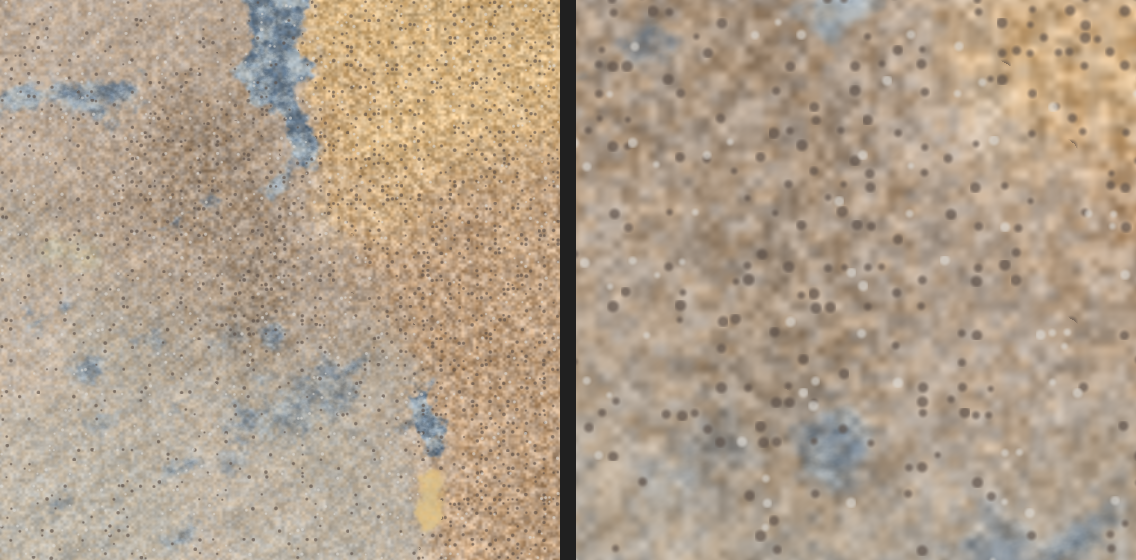
Left: the whole. Right: its middle third, enlarged.
Give the GLSL for this texture, as a Shadertoy shader.

```glsl
// Weathered plaster wall: pale beige render beside coarse ochre sand,
// with ragged flakes of old blue paint. Layers of value noise give the
// stains, capsule distances the flakes, and jittered cells the grit.

const vec3 BEIGE = vec3(0.75, 0.68, 0.61);
const vec3 PALE_GREY = vec3(0.73, 0.71, 0.66);
const vec3 BROWN = vec3(0.65, 0.57, 0.49);
const vec3 OCHRE = vec3(0.82, 0.69, 0.50);
const vec3 SAND = vec3(0.75, 0.63, 0.51);
const vec3 BLUE_DARK = vec3(0.36, 0.44, 0.52);
const vec3 BLUE_LIGHT = vec3(0.65, 0.71, 0.75);
const vec3 CREAM = vec3(0.79, 0.76, 0.64);
const vec3 YELLOW = vec3(0.86, 0.75, 0.53);
const vec3 GRIT_DARK = vec3(0.36, 0.31, 0.28);
const vec3 GRIT_LIGHT = vec3(0.87, 0.86, 0.84);

float hash(vec2 p) {
    return fract(sin(dot(p, vec2(127.1, 311.7))) * 43758.5453);
}

float noise(vec2 p) {
    vec2 i = floor(p), f = fract(p);
    f = f * f * (3.0 - 2.0 * f);
    return mix(mix(hash(i), hash(i + vec2(1, 0)), f.x),
               mix(hash(i + vec2(0, 1)), hash(i + vec2(1, 1)), f.x), f.y);
}

float fbm(vec2 p) {
    float sum = 0.0, amp = 0.5;
    for (int i = 0; i < 5; i++) {
        sum += amp * noise(p);
        p = mat2(1.6, 1.2, -1.2, 1.6) * p + 7.3;
        amp *= 0.5;
    }
    return sum;
}

float capsule(vec2 p, vec2 a, vec2 b, float radius) {
    vec2 ab = b - a;
    float t = clamp(dot(p - a, ab) / dot(ab, ab), 0.0, 1.0);
    return length(p - a - ab * t) - radius;
}

float cover(float d, float softness) {
    return 1.0 - smoothstep(-softness, softness, d);
}

// One small round grain in some of the cells of a grid
float grit(vec2 p, float cells, float density, float seed) {
    vec2 q = p * cells + seed, id = floor(q);
    vec2 centre = 0.35 + 0.3 * vec2(hash(id + 3.1), hash(id + 8.7));
    float radius = mix(0.2, 0.42, hash(id + 5.3));
    float present = step(hash(id + seed), density);
    return present * cover(length(fract(q) - centre) - radius, 0.2);
}

// Ragged small flakes scattered over the lower left of the wall
float scatteredFlakes(vec2 p, float ragged) {
    float mask = 0.0;
    for (int i = 0; i < 16; i++) {
        vec2 key = vec2(float(i), 4.0);
        vec2 centre = vec2(0.06, 0.03) + vec2(0.68, 0.42) * vec2(hash(key), hash(key + 17.0));
        vec2 reach = 0.025 * vec2(1.0, 0.6) * hash(key + 31.0);
        float radius = mix(0.004, 0.02, hash(key + 47.0));
        float d = capsule(p, centre - reach, centre + reach + 0.002, radius);
        mask = max(mask, cover(d + ragged, 0.014) * mix(0.35, 0.8, hash(key + 59.0)));
    }
    return mask;
}

float blueFlakes(vec2 p, float ragged) {
    float strip = capsule(p, vec2(0.495, 1.02), vec2(0.49, 0.88), 0.055);
    float tail = capsule(p, vec2(0.51, 0.83), vec2(0.545, 0.73), 0.018);
    float drip = capsule(p, vec2(0.53, 0.73), vec2(0.48, 0.65), 0.006);
    float band = capsule(p, vec2(-0.02, 0.825), vec2(0.24, 0.835), 0.018);
    float hang = capsule(p, vec2(0.14, 0.83), vec2(0.18, 0.79), 0.02);
    float streak = capsule(p, vec2(0.29, 0.59), vec2(0.38, 0.65), 0.006);
    float islet = capsule(p, vec2(0.75, 0.29), vec2(0.765, 0.2), 0.016);
    float worn = capsule(p, vec2(0.42, 0.24), vec2(0.58, 0.31), 0.035);
    float mask = cover(min(strip, min(tail, islet)) + ragged, 0.009);
    mask = max(mask, cover(min(band, hang) + ragged, 0.013) * 0.88);
    mask = max(mask, cover(min(drip, streak) + ragged, 0.012) * 0.75);
    mask = max(mask, cover(worn + ragged * 1.8, 0.025) * 0.55);
    return max(mask, scatteredFlakes(p, ragged));
}

void mainImage(out vec4 fragColor, in vec2 fragCoord) {
    vec2 p = fragCoord / iResolution.xy;
    float stain = fbm(p * 5.0 + 2.0) - 0.48;
    float ragged = (fbm(p * 24.0) - 0.48) * 0.07 + (noise(p * 95.0) - 0.5) * 0.016;

    // Sand lies right of an edge that slants away towards the bottom
    float edge = mix(0.78, 0.555, smoothstep(0.15, 0.8, p.y));
    float softness = mix(0.06, 0.018, smoothstep(0.6, 0.85, p.y));
    float sand = smoothstep(-softness, softness, p.x - edge + ragged + stain * 0.08);

    // Large stains of the two grounds
    float pale = smoothstep(0.75, 0.1, p.y + p.x * 0.35 + stain * 0.9);
    float brown = cover(capsule(p, vec2(0.3, 0.68), vec2(0.5, 0.58), 0.13) + stain * 0.35, 0.16);
    vec3 plaster = mix(mix(BEIGE, PALE_GREY, pale * 0.8), BROWN, brown * 0.75);
    float warm = smoothstep(0.45, 1.0, p.y + stain * 0.8);
    vec3 color = mix(plaster, mix(SAND, OCHRE, warm), sand) + stain * 0.12;

    // Slanting brush marks, mostly on the plaster
    vec2 along = vec2(dot(p, vec2(0.8, 0.6)), dot(p, vec2(-0.6, 0.8)));
    color += (fbm(along * vec2(9.0, 55.0)) - 0.48) * mix(0.13, 0.04, sand);

    // Paint flakes and filler spots
    float blue = blueFlakes(p, ragged);
    float bluePick = smoothstep(0.28, 0.65, fbm(p * vec2(36.0, 48.0) + 9.0));
    color = mix(color, mix(BLUE_DARK, BLUE_LIGHT, bluePick), blue * 0.9);
    float cream = cover(capsule(p, vec2(0.11, 0.55), vec2(0.15, 0.54), 0.025) + ragged, 0.025);
    color = mix(color, CREAM, cream * 0.65);
    float filler = cover(capsule(p, vec2(0.765, 0.14), vec2(0.77, 0.075), 0.023) + ragged * 0.6, 0.009);
    color = mix(color, YELLOW, filler * 0.9);

    // Fine grain, slight tints, then dark and light grit
    float rough = mix(0.55 + 0.3 * brown, 1.0, sand) * (1.0 - 0.8 * filler);
    float grain = noise(p * 190.0) + noise(p * 105.0 + 31.0) - 1.0;
    color += grain * 0.19 * rough;
    color += vec3(0.05, 0.0, -0.06) * (noise(p * 120.0 + 71.0) - 0.5);
    float dark = grit(p, 125.0, 0.15 * rough * rough, 13.0);
    color = mix(color, GRIT_DARK, dark * 0.65);
    color = mix(color, GRIT_LIGHT, grit(p, 140.0, 0.045, 57.0) * 0.6);
    fragColor = vec4(clamp(color, 0.0, 1.0), 1.0);
}
```
